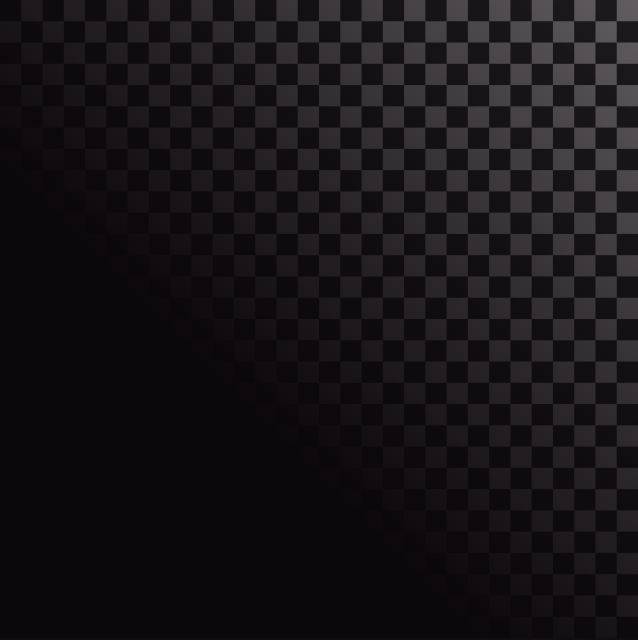
Write a Shadertoy shader that draws this background.

```glsl
const float CELLS = 30.0;
const float FADE_START = -0.25;
const vec3 BASE = vec3(0.044, 0.030, 0.042);
const vec3 LIGHT_GAIN = vec3(0.336, 0.336, 0.340);
const vec3 DARK_GAIN = vec3(0.066, 0.072, 0.070);
const vec3 RIM = vec3(0.055, 0.052, 0.095);

// Smooth square wave: +1 in even cells, -1 in odd cells
vec2 squareWave(vec2 p, float blur) {
    vec2 edgeDistance = 2.0 * abs(fract(0.5 * p - 0.25) - 0.5) - 0.5;
    return clamp(2.0 * edgeDistance / blur, -1.0, 1.0);
}

// 1 on the light squares, 0 on the dark ones
float checker(vec2 p, float blur) {
    vec2 wave = squareWave(p, blur);
    return 0.5 - 0.5 * wave.x * wave.y;
}

// Coverage of a band that starts at zero and ends at width
float band(float x, float width, float pixel) {
    return clamp((width - x) / pixel + 0.5, 0.0, 1.0);
}

// Base colour raised by a gain along the glow
vec3 lit(vec3 base, vec3 gain, float glow, float falloff) {
    return base + gain * pow(glow, falloff);
}

void mainImage(out vec4 fragColor, in vec2 fragCoord) {
    float pixel = 1.0 / iResolution.x;
    vec2 pos = fragCoord * pixel;
    vec2 fromTop = vec2(pos.x, iResolution.y * pixel - pos.y);

    // Diagonal glow from the upper right corner
    float diagonal = fromTop.x - fromTop.y;
    float glow = clamp((diagonal - FADE_START) / (1.0 - FADE_START), 0.0, 1.0);

    // Squares that emerge from the dark base
    vec3 lightColor = lit(BASE, LIGHT_GAIN, glow, 1.1);
    vec3 darkColor = lit(BASE, DARK_GAIN, glow, 1.3);
    float squares = checker(fromTop * CELLS, CELLS * pixel);
    vec3 color = mix(darkColor, lightColor, squares);

    // Thin cool rim along the bottom
    color = mix(color, RIM, band(pos.y, 0.0035, pixel));

    fragColor = vec4(color, 1.0);
}
```
